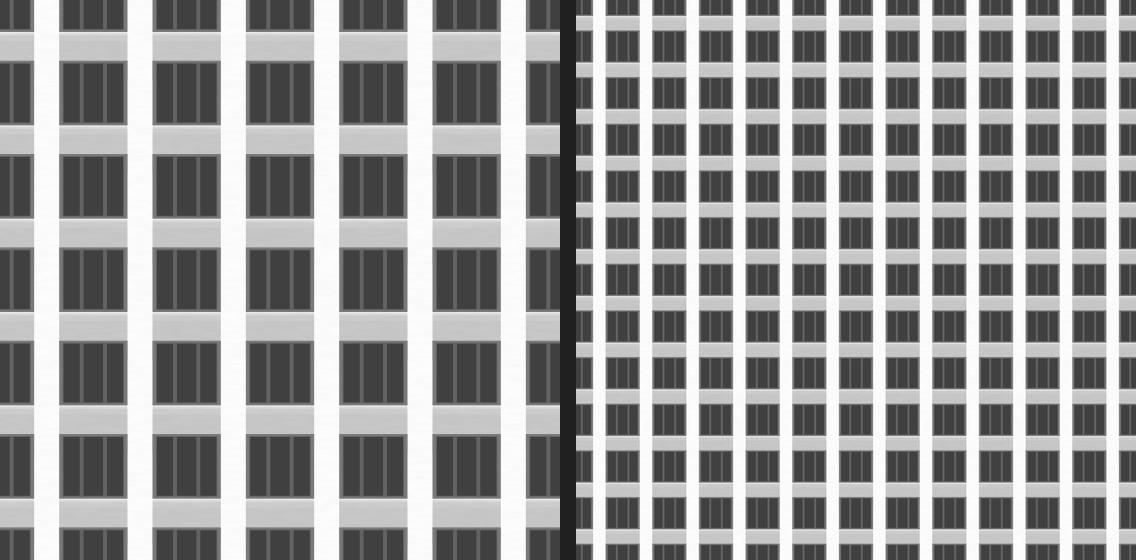
Left: one tile. Right: repeated 2 by 2.
Write a Shadertoy shader that draws this pattern.

```glsl
const float REPEATS = 6.0;

// Lengths are fractions of one cell; the window sits at the cell centre
const float WINDOW_LIFT = 0.003;
const vec2 WINDOW_HALF = vec2(0.366, 0.3465);
const vec2 FRAME_WIDTH = vec2(0.047, 0.032);
const float LIP_WIDTH = 0.011;
const float MULLION_OFFSET = 0.125;
const float MULLION_HALF = 0.0208;
const float SILL_DEPTH = 0.013;
const float LEDGE_DEPTH = 0.036;
const float BAND_DEPTH = 0.095;

const float PILLAR = 0.984;
const float SPANDREL = 0.776;
const float BAND = 0.797;
const float LEDGE = 0.845;
const float SILL = 0.94;
const float FRAME = 0.475;
const float MULLION = 0.39;
const float GLASS = 0.25;

// Streak lattice cells across the whole canvas
const vec2 STREAK_GRID = vec2(48.0, 240.0);
const float STREAK_STRENGTH = 0.016;

float hash(vec2 p) {
    vec3 q = fract(vec3(p.xyx) * 0.1031);
    q += dot(q, q.yzx + 33.33);
    return fract((q.x + q.y) * q.z);
}

// Value noise that wraps at the canvas edges
float wrappedNoise(vec2 uv, vec2 grid) {
    vec2 p = uv * grid;
    vec2 i = floor(p);
    vec2 f = fract(p);
    f = f * f * (3.0 - 2.0 * f);
    vec2 a = mod(i, grid);
    vec2 b = mod(i + 1.0, grid);
    return mix(mix(hash(a), hash(vec2(b.x, a.y)), f.x),
               mix(hash(vec2(a.x, b.y)), hash(b), f.x), f.y);
}

// Coverage of the region where distance is negative
float cover(float distance, float pixel) {
    return clamp(0.5 - distance / pixel, 0.0, 1.0);
}

float boxCover(vec2 p, vec2 halfSize, float pixel) {
    vec2 d = abs(p) - halfSize;
    return cover(d.x, pixel) * cover(d.y, pixel);
}

void mainImage(out vec4 fragColor, in vec2 fragCoord) {
    vec2 uv = fragCoord / iResolution.xy;
    float pixel = REPEATS / min(iResolution.x, iResolution.y);
    vec2 p = fract(uv * REPEATS + 0.5 - vec2(0.0, WINDOW_LIFT)) - 0.5;

    // Spandrel, shaded by depth below the window
    float depth = fract(0.5 - WINDOW_HALF.y - p.y) - 0.5;
    float spandrel = mix(SPANDREL, BAND, cover(depth - BAND_DEPTH, pixel));
    spandrel = mix(spandrel, LEDGE, cover(depth - LEDGE_DEPTH, pixel));
    spandrel = mix(spandrel, SILL, cover(depth - SILL_DEPTH, pixel));

    // Pillars between the window columns, with faint horizontal wear
    float shade = mix(PILLAR, spandrel, cover(abs(p.x) - WINDOW_HALF.x, pixel));
    shade += STREAK_STRENGTH * (wrappedNoise(uv, STREAK_GRID) - 0.5);

    // Frame, inner lip and glass
    vec2 opening = WINDOW_HALF - FRAME_WIDTH;
    shade = mix(shade, FRAME, boxCover(p, WINDOW_HALF, pixel));
    shade = mix(shade, MULLION, boxCover(p, opening + LIP_WIDTH, pixel));
    float glass = boxCover(p, opening, pixel);
    glass *= 1.0 - cover(abs(abs(p.x) - MULLION_OFFSET) - MULLION_HALF, pixel);
    shade = mix(shade, GLASS, glass);

    fragColor = vec4(vec3(shade), 1.0);
}
```
